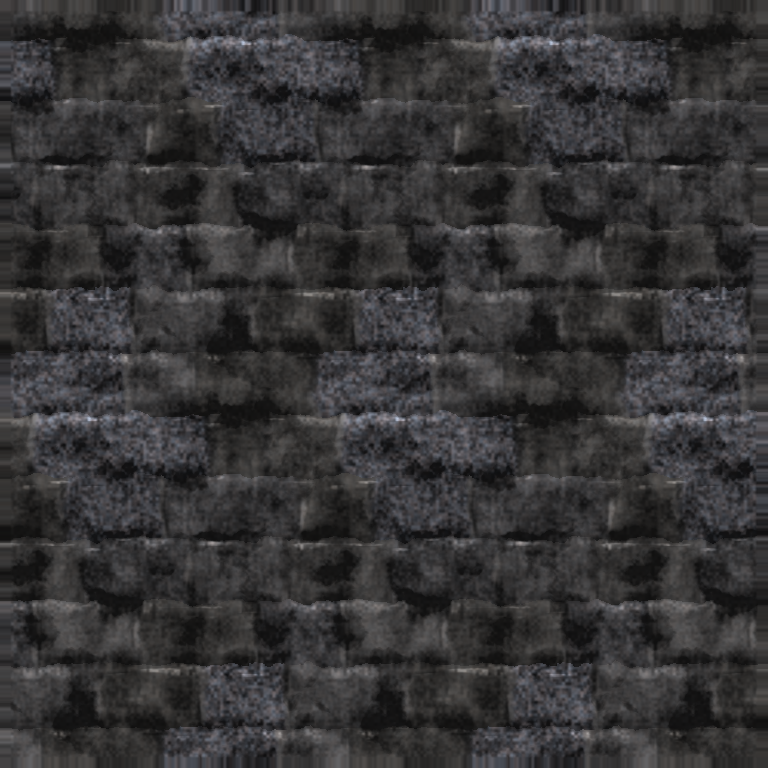
Give the GLSL for this texture, as a WebGL 2 fragment shader.

```glsl
#version 300 es
precision highp float;
// Weathered charcoal brickwork: a block of six courses repeats across, and each
// block below is shifted by half a period. Wrapped value noise adds blotches,
// brush strokes and grit; the outer rim is smeared straight outwards.

#define PERIOD 0.401      // width of one repeat
#define BLOCK 0.4896      // height of six courses
#define FIRST_TOP 0.0495  // top of the first whole block
#define RIM 0.013         // width of the smeared border
#define COURSES 6.0
#define RAGGED 0.022      // unevenness of the brick edges
#define BLOTCH 0.34
#define GRIT 0.12
#define EXPOSURE 1.0

uniform vec2 u_resolution;
out vec4 fragColor;

// Left edges of the three bricks in each course, and how pale and rough each is
const vec3 JOINTS[6] = vec3[6](
  vec3(.185, .36, .607), vec3(.03, .48, .70), vec3(.12, .435, .765),
  vec3(.335, .62, .95), vec3(.155, .44, .83), vec3(.02, .41, .63));
const vec3 TONES[6] = vec3[6](
  vec3(.25, .30, .90), vec3(.50, .20, .75), vec3(.45, .35, .50),
  vec3(.55, .40, .28), vec3(.95, .45, .20), vec3(.85, .45, .25));

float hash(vec3 p) {
  p = fract(p * vec3(.1031, .1030, .0973));
  p += dot(p, p.yzx + 33.33);
  return fract((p.x + p.y) * p.z);
}

// Lattice value that wraps across and takes a half shift per block
float latticeValue(vec2 cell, vec2 count, float seed) {
  float block = floor((cell.y + .5) / count.y);
  float column = floor(mod(cell.x + block * count.x * .5 + .5, count.x));
  return hash(vec3(column, cell.y - block * count.y, seed + count.x));
}

float noise(vec2 t, vec2 count, float seed) {
  vec2 p = t * count, c = floor(p), f = p - c;
  f = f * f * (3. - 2. * f);
  float upper = mix(latticeValue(c, count, seed), latticeValue(c + vec2(1, 0), count, seed), f.x);
  float lower = mix(latticeValue(c + vec2(0, 1), count, seed), latticeValue(c + 1., count, seed), f.x);
  return mix(upper, lower, f.y);
}

float fbm(vec2 t, vec2 count, float seed) {
  float sum = 0., amplitude = .52;
  for (int i = 0; i < 5; i++) {
    sum += amplitude * noise(t, count, seed);
    count *= 2.;
    amplitude *= .5;
  }
  return sum;
}

// Returns tone, distance to the left joint and to the right joint
vec3 brickAt(float x, int course) {
  vec3 fromLeft = fract(x - JOINTS[course]);
  vec3 toRight = 1. - fromLeft;
  float left = min(fromLeft.x, min(fromLeft.y, fromLeft.z));
  float right = min(toRight.x, min(toRight.y, toRight.z));
  vec3 tones = TONES[course];
  float tone = left == fromLeft.x ? tones.x : left == fromLeft.y ? tones.y : tones.z;
  return vec3(tone, left, right);
}

vec3 wall(vec2 t) {
  // Ragged brick layout
  vec2 wobble = vec2(fbm(t, vec2(16, 20), 1.), fbm(t, vec2(16, 20), 2.)) - .5;
  vec2 q = t + wobble * RAGGED * vec2(2.2, 1.6);
  float courseY = fract(q.y) * COURSES;
  float v = fract(courseY);
  vec3 brick = brickAt(q.x + .5 * floor(q.y), int(min(courseY, COURSES - 1.)));
  float edge = min(brick.y, brick.z);
  float tone = mix(.4, brick.x, smoothstep(0., .025, edge));
  float rough = smoothstep(.35, .9, tone);

  // Layers of wear
  float blotch = fbm(t + wobble * .04, vec2(10, 12), 3.);
  float stain = fbm(t + wobble * .06, vec2(8, 12), 4.);
  float upright = noise(t, vec2(70, 14), 5.) - .5;
  float level = noise(t, vec2(14, 100), 6.) - .5;
  float grain = noise(t, vec2(100, 120), 7.) - .5;
  float chips = noise(t + wobble * .03, vec2(54, 66), 8.) - .5;
  float patches = noise(t, vec2(10, 12), 9.);

  float value = mix(.19, .265, tone) + (blotch - .5) * BLOTCH;
  value += .05 * upright + .045 * level;
  value += GRIT * (grain * mix(.55, 1.5, rough) + chips * mix(.3, 1.2, rough));
  value -= .09 * smoothstep(.53, .68, stain);

  // Pale worn upper edge, shadowed foot and broken upright joints
  float crest = smoothstep(.0, .06, v) * (1. - smoothstep(.07, .24, v));
  value += crest * (.03 + .13 * smoothstep(.4, .8, patches) * (.7 + chips + grain));
  value -= .09 * smoothstep(.72, .96, v) * (.45 + .8 * patches);
  float joint = 1. - smoothstep(.003, .022, edge);
  value += joint * mix(-.06, .11, smoothstep(.35, .75, patches + upright * .4));

  // Sparse bright scratches
  float scratch = smoothstep(.72, .92, noise(t, vec2(10, 72), 10.));
  value += scratch * crest * (.16 + .2 * grain);

  // Warm smooth faces, cool rough ones, faint coloured grit
  vec3 tint = mix(vec3(1.03, 1.0, .975), vec3(.985, .98, 1.05), smoothstep(.2, .8, tone));
  float hue = noise(t, vec2(80, 96), 11.) - .5;
  tint += hue * mix(.04, .13, rough) * vec3(1., -.1, -.8);
  return max(value, .06 + .03 * (grain + .5)) * tint * EXPOSURE;
}

void main() {
  vec2 p = gl_FragCoord.xy / u_resolution;
  p = clamp(p, RIM, 1. - RIM);
  vec2 t = vec2(p.x / PERIOD, (1. - p.y - FIRST_TOP) / BLOCK);
  fragColor = vec4(clamp(wall(t), 0., 1.), 1.);
}
```
